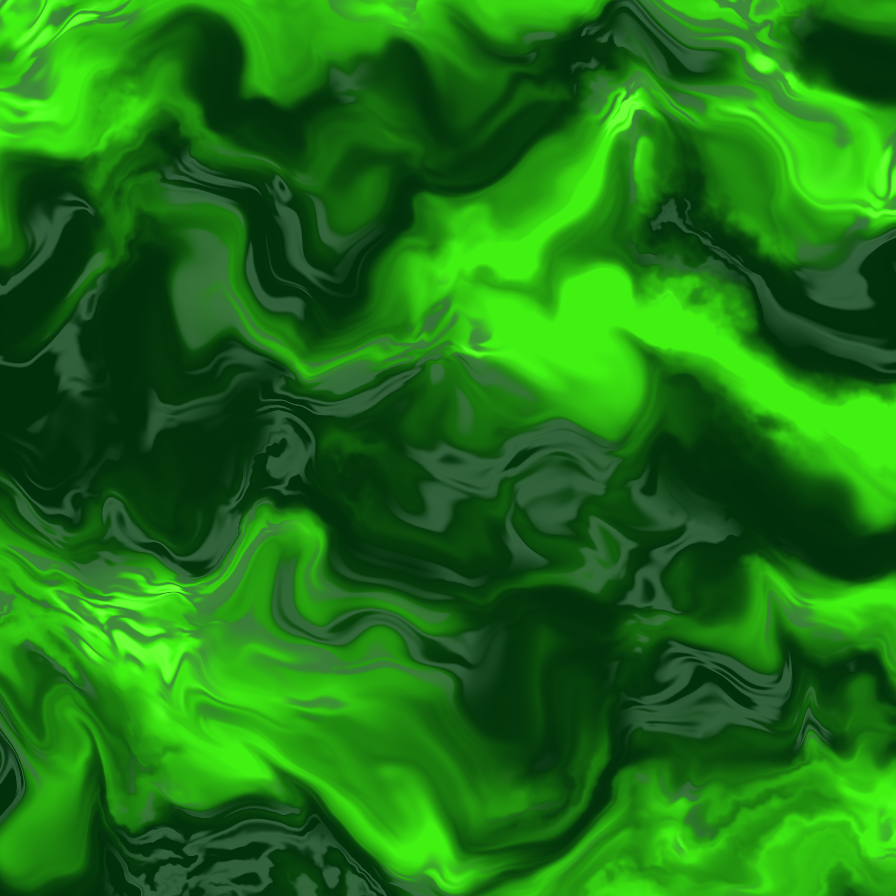
Write a WebGL 2 fragment shader that draws this texture.

```glsl
#version 300 es
precision highp float;
// Folded, glowing green bands with grey-green veils drifting over a dark ground.

#define WARP_BROAD 0.26      // strength of the large folds
#define WARP_FINE 0.15       // strength of the smaller folds
#define CHEVRON 0.15         // height of the creased zigzags
#define CRINKLE 0.035        // size of the rough patches
#define BAND_FREQ vec2(3.0, 7.5)
#define STREAK_FREQ vec2(9.0, 27.0)
#define GLOW_BIAS 0.3        // mean brightness of the bands
#define GLOW_CONTRAST 3.0
#define DARK_GREEN vec3(0.005, 0.185, 0.04)
#define BRIGHT_GREEN vec3(0.24, 0.91, 0.07)
#define VEIL_DARK vec3(0.22, 0.41, 0.26)
#define VEIL_LIGHT vec3(0.25, 0.50, 0.25)

uniform vec2 u_resolution;
out vec4 fragColor;

float hash(vec2 p) {
  return fract(sin(dot(p, vec2(127.1, 311.7))) * 43758.5453);
}

float noise(vec2 p) {
  vec2 cell = floor(p);
  vec2 f = fract(p);
  f = f * f * f * (f * (f * 6.0 - 15.0) + 10.0);
  float low = mix(hash(cell), hash(cell + vec2(1.0, 0.0)), f.x);
  float high = mix(hash(cell + vec2(0.0, 1.0)), hash(cell + vec2(1.0)), f.x);
  return mix(low, high, f.y);
}

// Three octaves, each turned a little to hide the lattice.
float fbm(vec2 p) {
  const mat2 turn = mat2(0.96, 0.28, -0.28, 0.96);
  float sum = 0.0;
  float weight = 4.0 / 7.0;
  for (int i = 0; i < 3; i++) {
    sum += weight * noise(p);
    p = turn * p * 2.03 + 19.7;
    weight *= 0.5;
  }
  return sum;
}

vec2 flow(vec2 p) {
  return vec2(fbm(p), fbm(p + vec2(17.3, 59.1))) - 0.5;
}

// Ridged noise along a tilted axis; its creases turn bands into zigzags.
float chevron(vec2 p) {
  vec2 tilted = vec2(p.x + 0.3 * p.y, p.y);
  float ridge = 2.0 * noise(tilted * vec2(7.0, 1.6) + 5.0) - 1.0;
  return sqrt(ridge * ridge + 0.006);
}

void main() {
  vec2 uv = gl_FragCoord.xy / u_resolution.y;

  // Fold the plane, crease it, then roughen it in scattered patches.
  vec2 bent = uv + WARP_BROAD * flow(uv * 3.6 + 4.0);
  vec2 folded = bent + WARP_FINE * flow(bent * 7.0 + 31.0);
  folded.y += CHEVRON * chevron(bent);
  float rough = smoothstep(0.54, 0.7, fbm(bent * 7.0 + 71.0));
  folded += CRINKLE * rough * flow(uv * 45.0);

  // Thin streaks that follow the folds.
  vec2 sheet = folded + 0.04 * flow(folded * 11.0 + 13.0);
  float streak = fbm(sheet * STREAK_FREQ + 43.0);

  // Broad bands with a soft floor, so dark ground stays smooth.
  float band = fbm(folded * BAND_FREQ + 8.0);
  float glow = GLOW_BIAS + GLOW_CONTRAST * (band - 0.5) + 0.8 * (streak - 0.5);
  glow = min(log(1.0 + exp(9.0 * glow)) / 9.0, 1.05);

  // Veils gather where the streaks crest inside loose patches.
  float wave = sin(streak * 15.0 + band * 7.0);
  float cover = smoothstep(0.42, 0.62, fbm(bent * 7.0 + 97.0));
  float veil = 0.85 * cover * smoothstep(0.0, 1.0, wave);

  // Colour: green ramp, veils, and pale glints beside them.
  float shade = glow * (1.0 - 0.15 * cover * wave);
  vec3 color = mix(DARK_GREEN, BRIGHT_GREEN, shade);
  color = mix(color, mix(VEIL_DARK, VEIL_LIGHT, clamp(glow, 0.0, 1.0)), veil);
  float glint = smoothstep(0.75, 1.1, glow) * smoothstep(0.0, 0.9, -wave) * cover;
  color += vec3(0.16, 0.08, 0.16) * glint;

  fragColor = vec4(clamp(color, 0.0, 1.0), 1.0);
}
```
